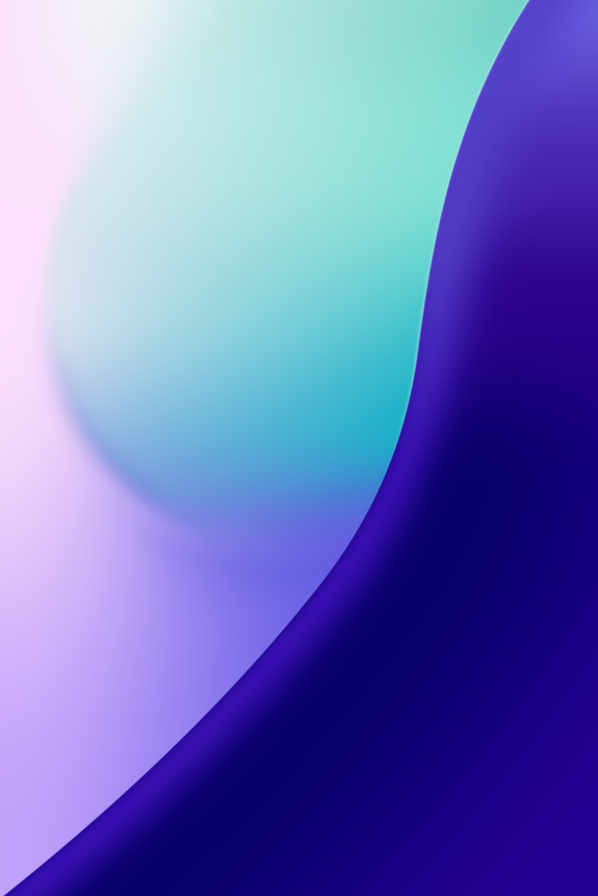
A Shadertoy shader for this background:

```glsl
// Draws a deep indigo wave sweeping past a soft teal bubble on a pink to violet haze.

// Cubic through values a and b with end slopes sa and sb, over the span y0..y1.
float hermite(float y, float y0, float y1, float a, float b, float sa, float sb) {
    float h = y1 - y0;
    float t = (y - y0) / h;
    float k = t * t * (3.0 - 2.0 * t);
    return mix(a, b, k) + h * t * (1.0 - t) * (sa * (1.0 - t) - sb * t);
}

// Horizontal place of the wave edge at height y.
float waveEdge(float y) {
    if (y < 0.349) return hermite(y, 0.0, 0.349, 0.004, 0.358, 1.25, 0.78);
    if (y < 0.609) return hermite(y, 0.349, 0.609, 0.358, 0.466, 0.78, 0.13);
    return hermite(y, 0.609, 1.0, 0.466, 0.590, 0.13, 0.64);
}

// Signed distance to the wave edge, positive on the dark side.
float waveDistance(vec2 p) {
    float e = 0.004;
    float slope = (waveEdge(p.y + e) - waveEdge(p.y - e)) / (2.0 * e);
    return (p.x - waveEdge(p.y)) / sqrt(1.0 + slope * slope);
}

float capsule(vec2 p, vec2 a, vec2 b, float radius) {
    vec2 ab = b - a;
    float t = clamp(dot(p - a, ab) / dot(ab, ab), 0.0, 1.0);
    return length(p - a - ab * t) - radius;
}

float bell(float x, float width) {
    return exp(-x * x / (width * width));
}

// Pink haze that deepens to violet at the lower right.
vec3 hazeColor(vec2 p) {
    vec3 lilac = vec3(0.75, 0.63, 0.98);
    vec3 pink = vec3(0.98, 0.88, 0.98);
    vec3 pearl = vec3(0.95, 0.95, 0.97);
    vec3 violet = vec3(0.44, 0.39, 0.91);
    vec3 c = mix(lilac, pink, smoothstep(0.05, 0.65, p.y));
    c = mix(c, pearl, smoothstep(0.75, 1.0, p.y) * smoothstep(-0.04, 0.13, p.x));
    float deep = smoothstep(0.0, 0.38, p.x) * (1.0 - smoothstep(0.45, 0.75, p.y));
    return mix(c, violet, deep);
}

// Pearl on the left, teal along the wave, blue at the base.
vec3 bubbleColor(vec2 p) {
    vec3 dusk = vec3(0.58, 0.64, 0.89);
    vec3 pearl = vec3(0.87, 0.89, 0.94);
    vec3 white = vec3(0.93, 0.95, 0.97);
    vec3 left = mix(dusk, pearl, smoothstep(0.42, 0.66, p.y));
    left = mix(left, white, smoothstep(0.7, 1.0, p.y));

    vec3 blue = vec3(0.35, 0.36, 0.84);
    vec3 cyan = vec3(0.10, 0.69, 0.78);
    vec3 mint = vec3(0.50, 0.88, 0.82);
    vec3 jade = vec3(0.45, 0.83, 0.77);
    vec3 right = mix(blue, cyan, smoothstep(0.38, 0.53, p.y));
    right = mix(right, mint, smoothstep(0.50, 0.82, p.y));
    right = mix(right, jade, smoothstep(0.85, 1.0, p.y));

    float across = clamp((p.x - 0.05) / (waveEdge(p.y) - 0.05), 0.0, 1.0);
    return mix(left, right, across);
}

vec3 lightSide(vec2 p) {
    float d = capsule(p, vec2(0.326, 0.668), vec2(0.521, 1.065), 0.276);
    float blur = 0.014 + 0.07 * smoothstep(0.75, 1.0, p.y)
               + 0.07 * smoothstep(0.16, 0.36, p.x) * (1.0 - smoothstep(0.4, 0.7, p.y));
    vec3 c = mix(bubbleColor(p), hazeColor(p), smoothstep(-blur, blur, d));

    // Shaded lower rim and the shadow it casts
    float low = 1.0 - smoothstep(0.42, 0.70, p.y);
    float rim = 0.32 * bell(d, 0.016) * (1.0 - smoothstep(0.15, 0.32, p.x));
    float shadow = 0.45 * bell(max(d, 0.0), 0.07) * smoothstep(0.0, 0.04, d)
                 * smoothstep(0.08, 0.28, p.x);
    c = mix(c, vec3(0.38, 0.46, 0.83), rim * low);
    return mix(c, vec3(0.36, 0.36, 0.85), shadow * low);
}

vec3 darkSide(vec2 p, float d) {
    vec3 navy = vec3(0.03, 0.0, 0.41);
    vec3 indigo = vec3(0.13, 0.0, 0.56);
    vec3 purple = vec3(0.17, 0.01, 0.55);
    vec3 iris = vec3(0.28, 0.15, 0.69);
    vec3 periwinkle = vec3(0.42, 0.38, 0.88);
    vec3 c = mix(navy, indigo, smoothstep(0.08, 0.36, d));
    c = mix(c, purple, smoothstep(0.45, 0.68, p.y));
    c = mix(c, iris, smoothstep(0.66, 0.83, p.y));
    c = mix(c, periwinkle, smoothstep(0.80, 1.02, p.y));

    // Glowing ridge that follows the edge
    float high = smoothstep(0.45, 0.75, p.y);
    vec3 ridge = mix(vec3(0.23, 0.06, 0.71), vec3(0.32, 0.25, 0.78), high);
    c = mix(c, ridge, 0.9 * bell(d - 0.012, mix(0.032, 0.045, high)));
    return mix(c, vec3(0.10, 0.02, 0.57), 0.5 * bell(d, 0.004) * (1.0 - high));
}

void mainImage(out vec4 fragColor, in vec2 fragCoord) {
    vec2 p = fragCoord / iResolution.y;
    p.x *= 0.6667 * iResolution.y / iResolution.x;
    float pixel = 1.0 / iResolution.y;
    float d = waveDistance(p);
    vec3 c = mix(lightSide(p), darkSide(p, d), smoothstep(-pixel, pixel, d));

    // Fine bright line on the upper edge
    float line = bell(d + 0.001, 0.0018) * smoothstep(0.45, 0.6, p.y);
    c = mix(c, vec3(0.68, 0.87, 0.94), 0.4 * line);
    fragColor = vec4(c, 1.0);
}
```
